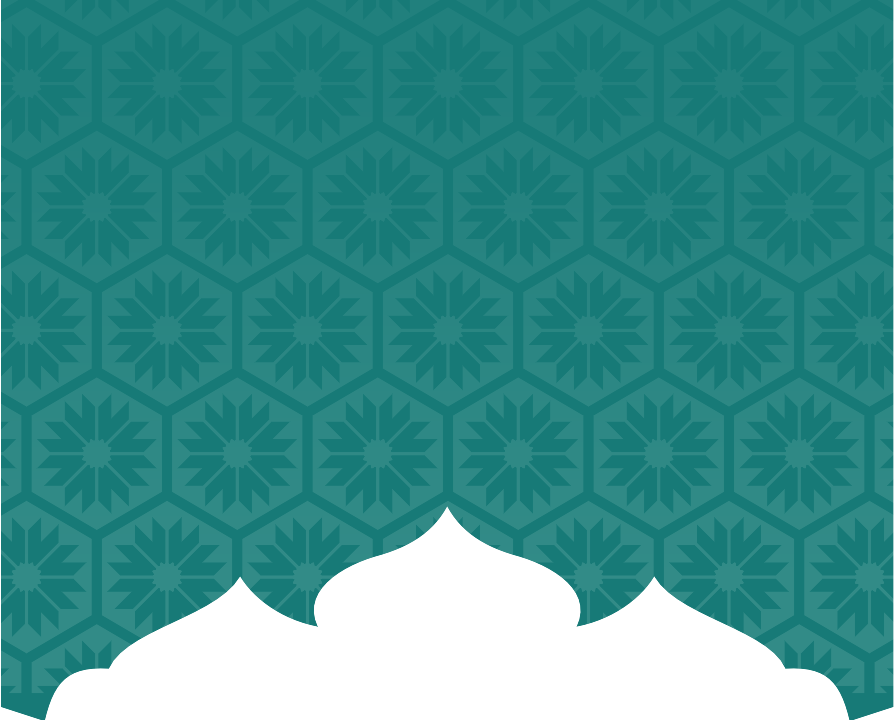
This background is drawn by a WebGL 1 fragment shader. Its source:

```glsl
precision highp float;
uniform vec2 u_resolution;

// Lengths are fractions of the canvas width
const vec3 TEAL = vec3(0.090, 0.478, 0.467);
const vec3 TILE_LOW = vec3(0.196, 0.545, 0.530);
const vec3 TILE_HIGH = vec3(0.130, 0.500, 0.490);
const vec3 WHITE = vec3(1.0);

const vec2 GRID_ORIGIN = vec2(0.5, 0.4349);
const vec2 GRID_STEP = vec2(0.1568, 0.2754);
const float TILE_APOTHEM = 0.0727;
const float PATTERN_BOTTOM = 0.030;

const float PETAL_COUNT = 8.0;
const float PETAL_HALF_WIDTH = 0.0163;
const float PETAL_NOTCH = 0.0505;
const float RIB_HALF_WIDTH = 0.0018;
const float HEART_RADIUS = 0.0163;
const float HEART_RIPPLE = 0.0014;

const float ARCH_AXIS = 0.4991;
const float HALF_EXTENT = 0.4980;
const int CURVE_STEPS = 14;
const float TAU = 6.283185;

// Smooth coverage of the inside of a signed distance
float fill(float d, float pixel) {
  return 1.0 - smoothstep(-0.5 * pixel, 0.5 * pixel, d);
}

// Distance measure of an upright hexagon, fitted to the grid
float hexagon(vec2 p) {
  p = abs(p);
  float rise = 1.5 * GRID_STEP.x / GRID_STEP.y;
  return max(p.x, 0.5 * p.x + rise * p.y);
}

// Offset from the centre of the nearest tile in a staggered grid
vec2 tileOffset(vec2 p) {
  vec2 g = (p - GRID_ORIGIN) / GRID_STEP;
  vec2 a = (fract(g + 0.5) - 0.5) * GRID_STEP;
  vec2 b = (fract(g) - 0.5) * GRID_STEP;
  return hexagon(a) < hexagon(b) ? a : b;
}

// Forked petals with a light rib and a scalloped heart
float flower(vec2 p, float pixel) {
  float radius = length(p);
  float angle = atan(p.y, p.x + 1e-6);
  float sector = TAU / PETAL_COUNT;
  float folded = mod(angle + 0.5 * sector, sector) - 0.5 * sector;
  float along = radius * cos(folded);
  float across = abs(radius * sin(folded));
  float petal = max(across - PETAL_HALF_WIDTH,
                    (along - across - PETAL_NOTCH) * 0.7071);
  float heart = HEART_RADIUS + HEART_RIPPLE * cos(2.0 * PETAL_COUNT * angle);
  float cut = max(RIB_HALF_WIDTH - across, heart - radius);
  return fill(max(petal, cut), pixel);
}

// Adds one line to the outline: x holds distance, y the crossing sign
void addLine(vec2 p, vec2 a, vec2 b, inout vec2 outline) {
  vec2 edge = b - a;
  vec2 toPoint = p - a;
  float t = clamp(dot(toPoint, edge) / dot(edge, edge), 0.0, 1.0);
  outline.x = min(outline.x, length(toPoint - edge * t));
  if ((a.x > p.x) != (b.x > p.x)) {
    float height = a.y + edge.y * toPoint.x / edge.x;
    if (height > p.y) outline.y = -outline.y;
  }
}

// Adds a cubic curve as short lines
void addCurve(vec2 p, vec2 a, vec2 b, vec2 c, vec2 d, inout vec2 outline) {
  vec2 last = a;
  for (int i = 1; i <= CURVE_STEPS; i++) {
    float t = float(i) / float(CURVE_STEPS);
    float s = 1.0 - t;
    vec2 next = s * s * (s * a + 3.0 * t * b) + t * t * (3.0 * s * c + t * d);
    addLine(p, last, next, outline);
    last = next;
  }
}

// Signed distance to the mirrored arches, negative inside
float arches(vec2 p) {
  p.x = abs(p.x - ARCH_AXIS);
  vec2 peak = vec2(0.0, 0.2383);
  vec2 shoulder = vec2(0.0807, 0.1823);
  vec2 waist = vec2(0.1445, 0.1042);
  vec2 sidePeak = vec2(0.2311, 0.1602);
  vec2 ledge = vec2(0.3776, 0.0573);
  vec2 foot = vec2(0.4492, -0.0013);
  vec2 outline = vec2(1.0);
  addCurve(p, peak, vec2(0.0156, 0.2096), vec2(0.0417, 0.1927), shoulder, outline);
  addCurve(p, shoulder, vec2(0.1198, 0.1706), vec2(0.1628, 0.1432), waist, outline);
  addCurve(p, waist, vec2(0.1849, 0.1120), vec2(0.2161, 0.1354), sidePeak, outline);
  addCurve(p, sidePeak, vec2(0.2578, 0.1146), vec2(0.3581, 0.1016), ledge, outline);
  addCurve(p, ledge, vec2(0.4232, 0.0599), vec2(0.4388, 0.0430), foot, outline);
  addLine(p, foot, vec2(0.5013, 0.0156), outline);
  return outline.x * outline.y;
}

void main() {
  float pixel = 1.0 / u_resolution.x;
  vec2 p = gl_FragCoord.xy * pixel;

  // Tiles with flowers, paler towards the bottom
  vec2 q = tileOffset(p);
  float tile = fill(hexagon(q) - TILE_APOTHEM, pixel);
  tile *= (1.0 - flower(q, pixel)) * fill(PATTERN_BOTTOM - p.y, pixel);
  vec3 tileColor = mix(TILE_LOW, TILE_HIGH, smoothstep(0.1, 0.8, p.y));
  vec3 color = mix(TEAL, tileColor, tile);

  // White arches and side margins; the crossing sign is negative below the outline
  float white = min(arches(p), HALF_EXTENT - abs(p.x - ARCH_AXIS));
  gl_FragColor = vec4(mix(color, WHITE, fill(white, pixel)), 1.0);
}
```
